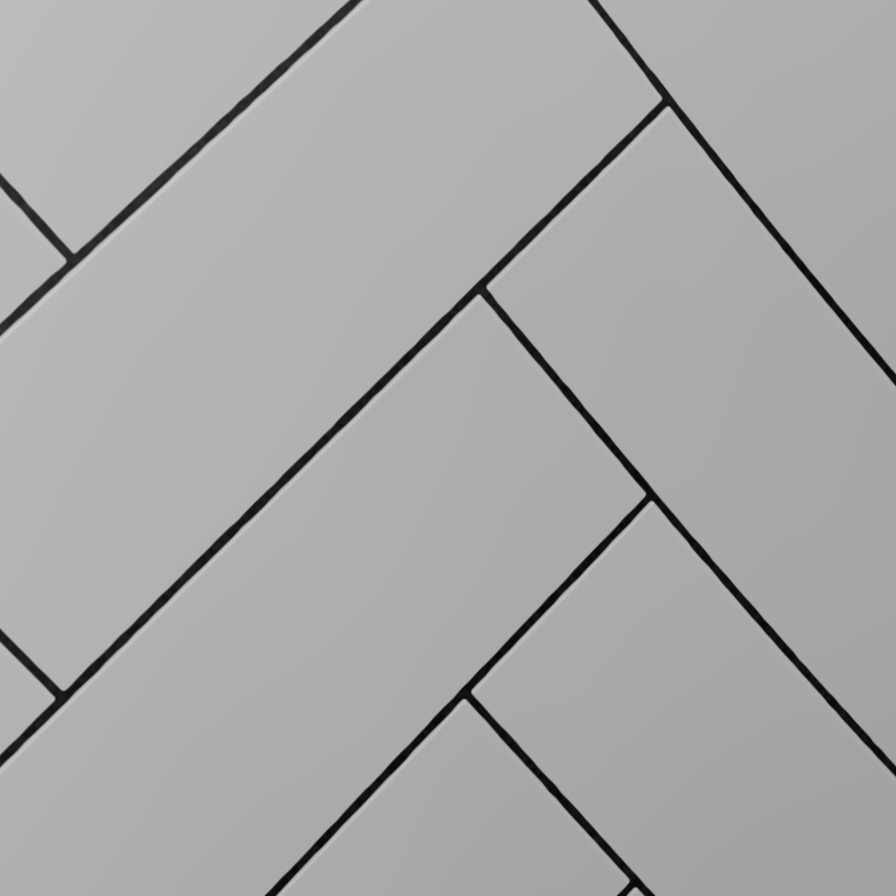
Reproduce this texture procedurally as a Shadertoy shader.

```glsl
const float TILE_LENGTH = 3.0;          // in tile widths
const float JOINT_HALF = 0.0145;        // in tile widths
const float CORNER_RADIUS = 0.012;
const float EDGE_SOFTNESS = 0.005;
const float JOINT_WEAR = 0.004;

// Perspective view of the tile plane, in canvas units
const vec2 ORIGIN = vec2(0.535, 0.680);
const vec2 AXIS_P = vec2(0.2344, 0.2367);   // rising to the right
const vec2 AXIS_Q = vec2(0.2240, -0.2125);  // falling to the right
const vec2 TILT = vec2(0.031, 0.043);
const float BEND_START = 0.7;
const float BEND = 0.2;

const vec3 TILE_COLOR = vec3(0.683, 0.682, 0.681);
const vec3 JOINT_DARK = vec3(0.050);
const vec3 JOINT_LIGHT = vec3(0.170, 0.165, 0.165);
const vec2 LIGHT_SLOPE = vec2(-0.055, 0.050);
const float TILE_VARIATION = 0.006;
const float CLOUDINESS = 0.010;
const float GLINT = 0.065;
const float GLINT_OFFSET = 0.012;
const float GLINT_WIDTH = 0.006;

float hash(vec2 p) {
    vec3 v = fract(vec3(p.xyx) * 0.1031);
    v += dot(v, v.yzx + 33.33);
    return fract((v.x + v.y) * v.z);
}

float noise(vec2 p) {
    vec2 i = floor(p), f = fract(p);
    f = f * f * (3.0 - 2.0 * f);
    return mix(mix(hash(i), hash(i + vec2(1, 0)), f.x),
               mix(hash(i + vec2(0, 1)), hash(i + vec2(1, 1)), f.x), f.y);
}

float roundedBox(vec2 p, vec2 halfSize, float radius) {
    vec2 d = abs(p) - halfSize + radius;
    return length(max(d, 0.0)) + min(max(d.x, d.y), 0.0) - radius;
}

// Canvas position to tile plane, undoing the lens bend and the perspective
vec2 toPlane(vec2 pos) {
    float bend = max(pos.x - BEND_START, 0.0);
    pos.y -= BEND * bend * bend;
    return inverse(mat2(AXIS_P - TILT.x * pos, AXIS_Q - TILT.y * pos)) * (pos - ORIGIN);
}

float glint(float edgeDistance) {
    float t = (edgeDistance - JOINT_HALF - GLINT_OFFSET) / GLINT_WIDTH;
    return exp(-t * t);
}

void mainImage(out vec4 fragColor, in vec2 fragCoord) {
    vec2 pos = fragCoord / iResolution.xy;
    vec2 plane = toPlane(pos);

    // Herringbone: each diagonal run holds one rising and one falling tile
    vec2 cell = floor(plane), local = fract(plane);
    float run = mod(cell.x + cell.y, 2.0 * TILE_LENGTH);
    bool rising = run >= TILE_LENGTH;
    float segment = rising ? run - TILE_LENGTH : run;
    vec2 inTile = rising ? vec2(segment + local.x, local.y)
                         : vec2(segment + local.y, local.x);
    vec2 tileId = rising ? cell - vec2(segment, 0.0) : cell - vec2(0.0, segment);

    // Tile outline, with slightly uneven edges
    vec2 halfSize = 0.5 * vec2(TILE_LENGTH, 1.0);
    float tile = roundedBox(inTile - halfSize, halfSize - JOINT_HALF, CORNER_RADIUS);
    tile += JOINT_WEAR * (noise(plane * 22.0 + 70.0) - 0.5);
    float pixel = 3.2 / min(iResolution.x, iResolution.y);
    float soft = max(EDGE_SOFTNESS, 0.7 * pixel);
    float joint = smoothstep(-soft, soft, tile);

    // Glaze: light falloff, broad clouds, upright streaks and tile variation
    float shade = dot(pos - 0.5, LIGHT_SLOPE);
    shade += CLOUDINESS * (noise(pos * 3.0 + 11.0) - 0.5);
    shade += 0.5 * CLOUDINESS * (noise(pos * vec2(14.0, 1.5) + 40.0) - 0.5);
    shade += TILE_VARIATION * (hash(tileId + 50.0 + (rising ? 0.0 : 31.0)) - 0.5);

    // Bevels catch light on the upper edges
    float upperLeft = rising ? inTile.y : inTile.x;
    float upperRight = rising ? TILE_LENGTH - inTile.x : 1.0 - inTile.y;
    shade += GLINT * (glint(upperLeft) + 0.3 * glint(upperRight));

    // Joints: paler and grainier toward the upper left
    float haze = smoothstep(-0.3, 0.8, pos.y - pos.x);
    vec3 jointColor = mix(JOINT_DARK, JOINT_LIGHT, haze);
    jointColor += 0.06 * (noise(plane * 60.0 + 200.0) - 0.4);

    fragColor = vec4(mix(TILE_COLOR + shade, jointColor, joint), 1.0);
}
```
